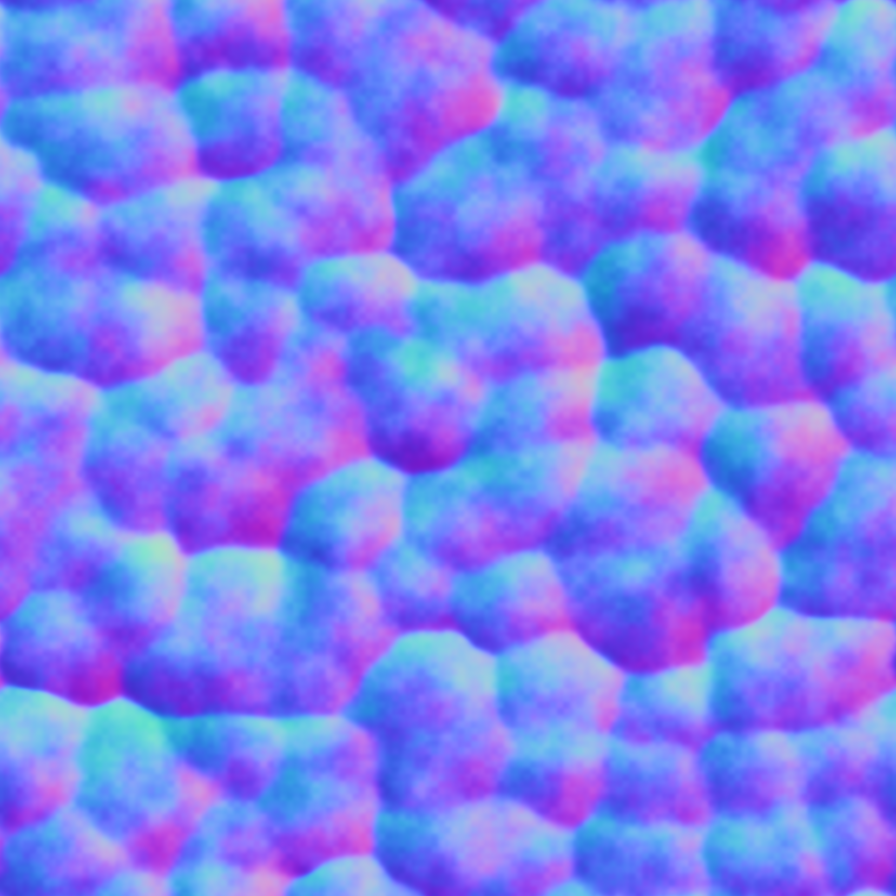
A WebGL 2 fragment shader for this texture map:

```glsl
#version 300 es
precision highp float;
// Tangent-space normal map of soft, crowded pebbles.
// Jittered domes are blended by a soft maximum of their heights; wrapped
// noise bends their outlines and roughens the slopes, so the map tiles.

uniform vec2 u_resolution;
out vec4 fragColor;

const vec2  PEBBLES      = vec2(9.0, 10.0);   // domes per tile
const float JITTER       = 0.8;               // scatter of dome centres
const float HEIGHT_RANGE = 0.24;              // random lift of domes
const float CREASE       = 10.5;              // sharpness of the joints
const vec2  DOME_SLOPE   = vec2(1.15, 1.36);  // steepness of dome sides
const float WARP_REPEATS = 8.0;
const float WARP_AMOUNT  = 0.4;               // in pebble cells
const float GRAIN_REPEATS = 17.0;
const float GRAIN_SLOPE  = 0.6;
const float GRAIN_GAIN   = 0.62;              // weight of each finer octave

vec2 hash2(vec2 p) {
    return fract(sin(vec2(dot(p, vec2(127.1, 311.7)),
                          dot(p, vec2(269.5, 183.3)))) * 43758.5453);
}

// Smooth value noise with two channels, centred on zero and wrapped.
vec2 wrappedNoise(vec2 uv, float repeats, float seed) {
    vec2 p = uv * repeats;
    vec2 cell = floor(p);
    vec2 f = p - cell;
    f = f * f * f * (f * (f * 6.0 - 15.0) + 10.0);
    vec2 low = mod(cell, repeats);
    vec2 high = mod(cell + 1.0, repeats);
    vec2 bottom = mix(hash2(low + seed), hash2(vec2(high.x, low.y) + seed), f.x);
    vec2 top = mix(hash2(vec2(low.x, high.y) + seed), hash2(high + seed), f.x);
    return mix(bottom, top, f.y) - 0.5;
}

// Octaves with whole-number repeats.
vec2 wrappedFbm(vec2 uv, float repeats, float seed) {
    vec2 sum = vec2(0.0);
    float weight = 1.0;
    for (int octave = 0; octave < 4; octave++) {
        sum += weight * wrappedNoise(uv, repeats, seed);
        weight *= GRAIN_GAIN;
        repeats *= 2.0;
        seed += 17.3;
    }
    return sum;
}

// Outward tilt of the domes, weighted towards the highest one.
vec2 pebbleTilt(vec2 uv) {
    vec2 warp = wrappedNoise(uv, WARP_REPEATS, 3.7)
              + 0.4 * wrappedNoise(uv, WARP_REPEATS * 3.0, 8.1);
    vec2 p = uv * PEBBLES + WARP_AMOUNT * warp;
    vec2 home = floor(p);
    vec2 tilt = vec2(0.0);
    float total = 0.0;
    // Two rings of neighbours keep the blend continuous across cells.
    for (int y = -2; y <= 2; y++) {
        for (int x = -2; x <= 2; x++) {
            vec2 cell = home + vec2(x, y);
            vec2 id = mod(cell, PEBBLES);
            vec2 centre = cell + 0.5 + JITTER * (hash2(id + 0.6) - 0.5);
            vec2 offset = p - centre;
            float lift = HEIGHT_RANGE * hash2(id + 41.2).x;
            float weight = exp(CREASE * (lift - dot(offset, offset)));
            tilt += weight * offset;
            total += weight;
        }
    }
    return tilt / total;
}

void main() {
    vec2 uv = gl_FragCoord.xy / u_resolution;
    vec2 slope = DOME_SLOPE * pebbleTilt(uv)
               + GRAIN_SLOPE * wrappedFbm(uv, GRAIN_REPEATS, 23.9);

    // Pack the unit normal into colour: red is right, green is up.
    vec3 normal = normalize(vec3(slope, 1.0));
    fragColor = vec4(0.5 + 0.5 * normal, 1.0);
}
```
